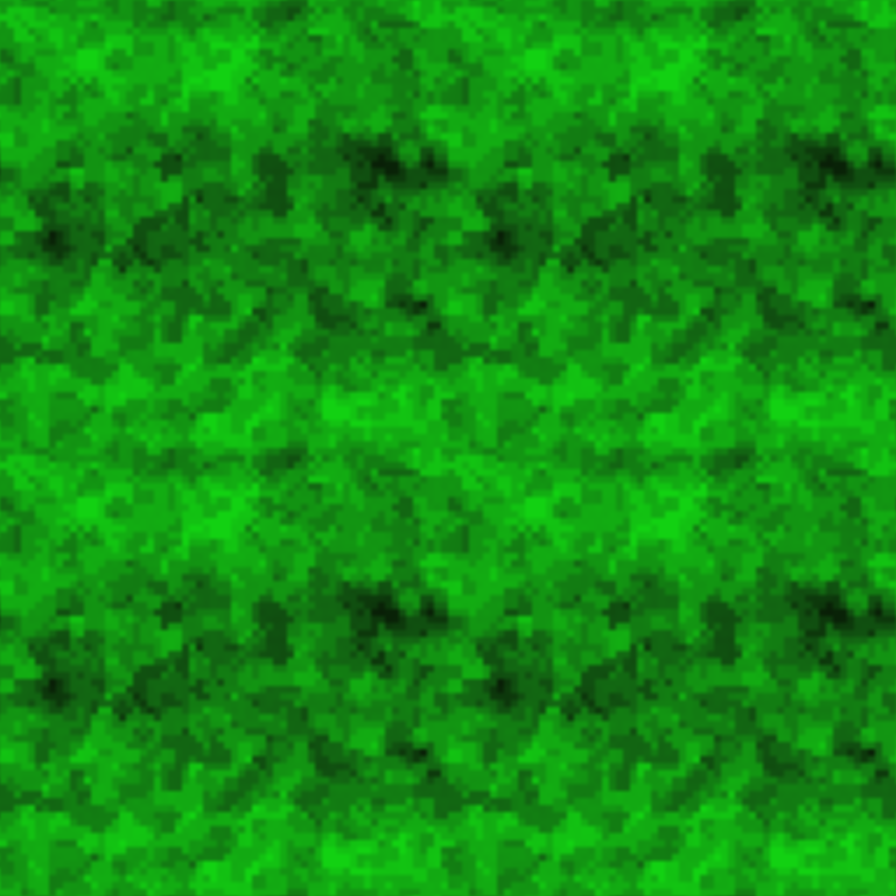
This texture is drawn by a three.js fragment shader. Its source:

```glsl
// Mottled green grass: a 64-texel tile of blotches and blades, repeated 2 by 2.
varying vec2 vUv;

float hash(vec2 p) {
  p = fract(p * vec2(0.1031, 0.1137));
  p += dot(p, p.yx + 33.33);
  return fract((p.x + p.y) * p.x * 97.3);
}

// Flat random value of the nearest cell; the grid wraps once per tile
float patches(vec2 t, float cells, float seed) {
  vec2 q = t * cells;
  float nearest = 9.0;
  float value = 0.0;
  for (int j = -1; j <= 1; j++) {
    for (int i = -1; i <= 1; i++) {
      vec2 cell = floor(q) + vec2(float(i), float(j));
      vec2 id = mod(cell, cells) + seed;
      vec2 jitter = vec2(hash(id + 11.0), hash(id + 47.0));
      vec2 d = abs(cell + jitter - q);
      float dist = max(d.x, d.y) + 0.5 * min(d.x, d.y);
      if (dist < nearest) {
        nearest = dist;
        value = hash(id + 83.0) - 0.5;
      }
    }
  }
  return value;
}

// Soft round blot that wraps across the tile border
float blot(vec2 t, vec2 center, vec2 radius) {
  vec2 d = (fract(t - center + 0.5) - 0.5) / radius;
  return exp(-dot(d, d));
}

// Short diagonal blades, at most one in each 8-texel block
float blades(vec2 texel) {
  vec2 block = floor(texel / 8.0);
  vec2 local = mod(texel, 8.0) - 3.5;
  float pick = hash(block + 151.0);
  float slope = pick < 0.35 ? -1.0 : 1.0;
  float onLine = step(abs(local.x - slope * local.y), 0.5);
  float within = step(abs(local.x), 1.0 + 2.0 * hash(block + 203.0));
  return onLine * within * step(0.35, hash(block + 271.0)) * (pick < 0.55 ? -0.10 : 0.08);
}

vec3 grass(vec2 texel) {
  texel = mod(texel, 64.0);
  vec2 t = (texel + 0.5) / 64.0;

  // Broad light and shade
  float tone = 0.57 + 0.06 * cos(6.2832 * t.y);
  tone += 0.02 * sin(6.2832 * (2.0 * t.x + t.y)) * sin(6.2832 * (t.x - 2.0 * t.y));
  tone += 0.11 * blot(t, vec2(0.47, 0.82), vec2(0.22, 0.09));
  tone += 0.07 * blot(t, vec2(0.66, 0.09), vec2(0.25, 0.07));
  tone -= 0.09 * blot(t, vec2(0.50, 0.97), vec2(0.50, 0.03));
  tone -= 0.07 * blot(t, vec2(0.72, 0.60), vec2(0.22, 0.14));

  // Leaf clumps, large and small
  tone += 0.24 * patches(t, 17.0, 5.0);
  tone += 0.19 * patches(t, 27.0, 61.0);
  tone += blades(texel);

  // Dark hollows
  tone -= 0.27 * blot(t, vec2(0.13, 0.46), vec2(0.055, 0.045));
  tone -= 0.25 * blot(t, vec2(0.86, 0.62), vec2(0.075, 0.065));
  tone -= 0.25 * blot(t, vec2(0.98, 0.63), vec2(0.030, 0.030));
  tone -= 0.10 * blot(t, vec2(0.35, 0.43), vec2(0.120, 0.090));
  tone -= 0.16 * blot(t, vec2(0.62, 0.31), vec2(0.040, 0.050));
  tone -= 0.14 * blot(t, vec2(0.81, 0.27), vec2(0.060, 0.050));
  tone -= 0.40 * blot(t, vec2(0.93, 0.32), vec2(0.028, 0.025));
  tone -= 0.22 * blot(t, vec2(0.97, 0.29), vec2(0.025, 0.025));

  // A few flat shades, with slight grain
  float green = 0.04 + 0.09 * floor((tone - 0.04) / 0.09 + 0.5);
  green += 0.02 * (hash(texel + 307.0) - 0.5);
  green = clamp(green, 0.10, 0.82);
  float lift = smoothstep(0.05, 0.40, green);
  return vec3(0.03 + 0.04 * lift, green, 0.02 + 0.05 * lift);
}

void main() {
  // Blend the four nearest texels for soft block edges
  vec2 p = vUv * 128.0 - 0.5;
  vec2 base = floor(p);
  vec2 f = smoothstep(0.05, 0.95, fract(p));
  vec3 low = mix(grass(base), grass(base + vec2(1.0, 0.0)), f.x);
  vec3 high = mix(grass(base + vec2(0.0, 1.0)), grass(base + 1.0), f.x);
  gl_FragColor = vec4(mix(low, high, f.y), 1.0);
}
```
